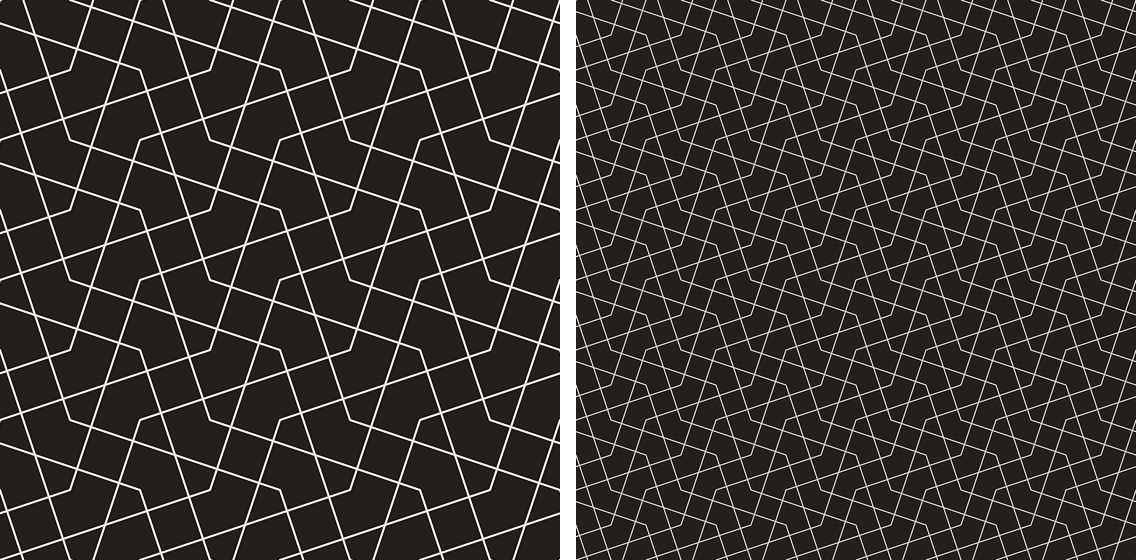
Left: one tile. Right: repeated 2 by 2.
A Shadertoy shader for this pattern:

```glsl
float segmentDistance(vec2 p, vec2 a, vec2 span) {
    vec2 d = p - a;
    return length(d - span * clamp(dot(d, span) / dot(span, span), 0.0, 1.0));
}

// Nearest line of the woven lattice; two bent strokes start in every unit cell
float latticeDistance(vec2 p) {
    p = fract(p);
    float nearest = 1.0;
    for (int j = -2; j <= 2; j++) {
        for (int i = -2; i <= 2; i++) {
            vec2 corner = vec2(i, j);
            vec2 side = corner + vec2(0.0, 0.5);
            nearest = min(nearest, segmentDistance(p, corner, vec2(1.5, 0.5)));
            nearest = min(nearest, segmentDistance(p, corner, vec2(-0.5, -1.5)));
            nearest = min(nearest, segmentDistance(p, side, vec2(-1.5, 0.5)));
            nearest = min(nearest, segmentDistance(p, side, vec2(0.5, -1.5)));
        }
    }
    return nearest;
}

void mainImage(out vec4 fragColor, in vec2 fragCoord) {
    const float repeats = 4.0;
    float dist = latticeDistance(fragCoord / iResolution.xy * repeats);
    float pixel = repeats / iResolution.y;

    // Charcoal ground with a faint darker rim beside each line
    float rim = 1.0 - smoothstep(-0.5, 0.5, (dist - 0.0185) / pixel);
    vec3 color = mix(vec3(0.137, 0.122, 0.12), vec3(0.07, 0.06, 0.05), rim);

    // Thin white lines
    float line = clamp(0.5 - (dist - 0.0075) / pixel, 0.0, 1.0);
    color = mix(color, vec3(1.0, 1.0, 0.98), line);

    fragColor = vec4(color, 1.0);
}
```
